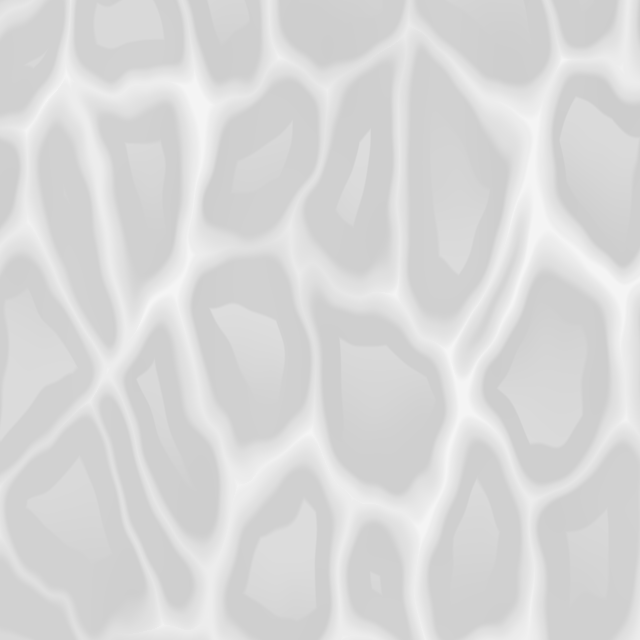
A three.js fragment shader for this pattern:

```glsl
varying vec2 vUv;

#define CELLS vec2(6.2, 3.5)
#define SIZE_SPREAD 0.34
#define ROUNDING 15.0
#define WARP 0.34
#define RIPPLE 0.07
#define VEIN_VARIATION 0.15
#define BODY 0.812
#define CORE 0.868
#define HALO 0.872
#define VEIN 0.925
#define GLINT 0.958

float hash(vec2 p) {
  return fract(sin(dot(p, vec2(127.1, 311.7))) * 43758.5453);
}

vec2 hash2(vec2 p) {
  return vec2(hash(p), hash(p + 37.3));
}

float noise(vec2 p) {
  vec2 i = floor(p);
  vec2 f = fract(p);
  f = f * f * (3.0 - 2.0 * f);
  return mix(mix(hash(i), hash(i + vec2(1.0, 0.0)), f.x),
             mix(hash(i + vec2(0.0, 1.0)), hash(i + vec2(1.0, 1.0)), f.x), f.y);
}

vec2 noise2(vec2 p) {
  return vec2(noise(p), noise(p + 19.7)) - 0.5;
}

// Offset from p to the seed of a cell
vec2 seedOffset(vec2 id, vec2 p) {
  return id + 0.05 + 0.9 * hash2(id) - p;
}

// Squared distance reduced by the weight of the cell, so sizes differ
float power(vec2 id, vec2 offset) {
  return dot(offset, offset) - SIZE_SPREAD * hash(id + 71.9);
}

void main() {
  // Tall cells with wavering outlines
  vec2 p = vUv * CELLS + 11.0;
  p += WARP * noise2(p * 1.6) + RIPPLE * noise2(p * 5.0);
  vec2 base = floor(p);

  // Owning cell
  vec2 owner = base;
  vec2 ownerOffset = vec2(0.0);
  float nearest = 1e3;
  for (int y = -2; y <= 2; y++) {
    for (int x = -2; x <= 2; x++) {
      vec2 id = base + vec2(float(x), float(y));
      vec2 offset = seedOffset(id, p);
      float d = power(id, offset);
      if (d < nearest) {
        nearest = d;
        owner = id;
        ownerOffset = offset;
      }
    }
  }

  // Distance to the cell border, angular and rounded
  float angular = 1e3;
  float sum = 0.0;
  for (int y = -2; y <= 2; y++) {
    for (int x = -2; x <= 2; x++) {
      vec2 id = base + vec2(float(x), float(y));
      vec2 offset = seedOffset(id, p);
      vec2 gap = id - owner;
      if (dot(gap, gap) > 0.5) {
        float d = (power(id, offset) - nearest) / (2.0 * max(length(offset - ownerOffset), 0.05));
        angular = min(angular, d);
        sum += exp(-ROUNDING * d);
      }
    }
  }
  float rounded = -log(sum) / ROUNDING;

  // Veins widen in places and close up in others
  float edge = rounded + VEIN_VARIATION * (noise(p * 1.1 + 5.0) - 0.5);

  // Glint, vein, halo and body, from the border inwards
  float tone = mix(VEIN, HALO, smoothstep(-0.03, 0.07, edge));
  float streak = edge + 0.06 * (noise(p * vec2(4.0, 2.5) + 31.0) - 0.5);
  tone = mix(GLINT, tone, smoothstep(-0.065, -0.02, streak));
  float body = BODY + 0.022 * (noise(p * vec2(1.7, 1.2) + 53.0) - 0.4);
  tone = mix(tone, body, smoothstep(0.055, 0.115, edge));

  // Faceted pale core that fades towards one end
  float coreEdge = 0.25 + 0.11 * hash(owner + 8.3);
  float fade = smoothstep(-0.45, 0.3, -ownerOffset.y * (hash(owner + 2.7) < 0.7 ? 1.0 : -1.0));
  float core = smoothstep(coreEdge, coreEdge + 0.025, angular) * fade;
  tone = mix(tone, CORE, core * (0.45 + 0.55 * hash(owner + 4.1)));

  gl_FragColor = vec4(vec3(tone), 1.0);
}
```
